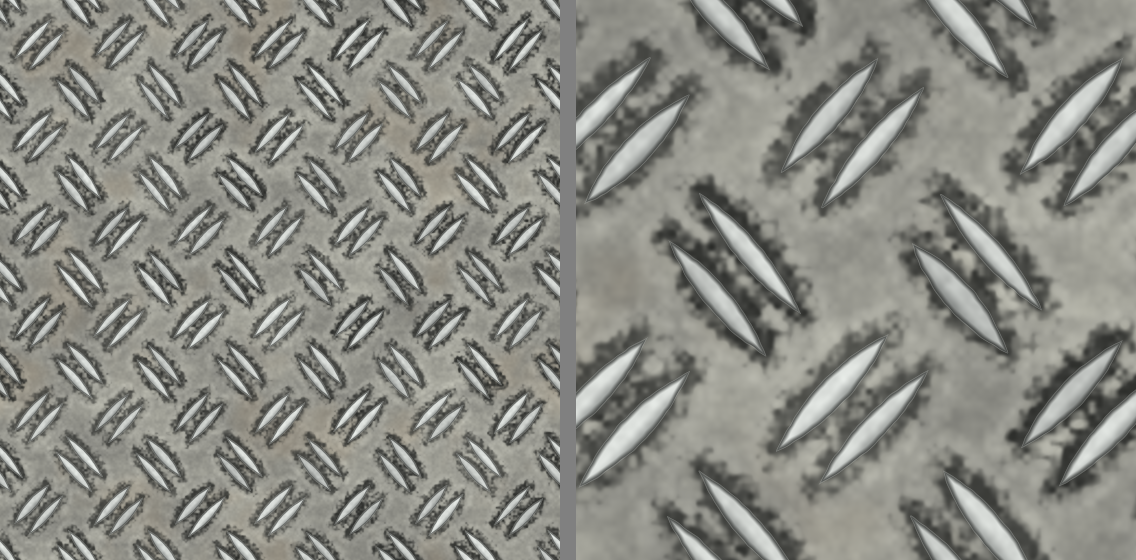
Left, the full canvas; right, a detail of the centre.
Reproduce this texture procedurally as a Shadertoy shader.

```glsl
// Worn steel tread plate: pairs of raised lens-shaped bars in alternating diagonal directions.

const vec2 REPEATS = vec2(7.0, 6.0);        // cells across and down, two bar pairs each
const vec2 RISING_CENTER = vec2(0.49, 0.53);  // pair centres inside a cell
const vec2 FALLING_CENTER = vec2(0.99, 0.02);
const float RISING_ANGLE = 0.84;
const float FALLING_ANGLE = -0.87;
const float BAR_HALF_LENGTH = 0.0465;
const float BAR_HALF_WIDTH = 0.0080;
const float BAR_SPREAD = 0.0160;            // from the pair's axis to each bar
const float GRIME_WIDTH = 0.013;
const float GRIME_STRENGTH = 0.92;

const vec3 STEEL_LOW = vec3(0.46, 0.46, 0.44);
const vec3 STEEL_HIGH = vec3(0.70, 0.70, 0.655);
const vec3 STAIN = vec3(0.60, 0.555, 0.48);
const vec3 GRIME = vec3(0.19, 0.195, 0.185);
const vec3 BAR_EDGE = vec3(0.30, 0.31, 0.30);
const vec3 BAR_SHADE = vec3(0.60, 0.615, 0.605);
const vec3 BAR_LIGHT = vec3(0.83, 0.845, 0.83);

// Integer hash to 0..1
float hash(vec2 cell, float seed) {
    uvec3 v = uvec3(ivec3(vec3(cell, seed))) * 1664525u + 1013904223u;
    v.x += v.y * v.z; v.y += v.z * v.x; v.z += v.x * v.y;
    v ^= v >> 16u;
    v.x += v.y * v.z; v.y += v.z * v.x; v.z += v.x * v.y;
    return float(v.z >> 8u) / 16777216.0;
}

// Value noise that wraps after freq cells
float noise(vec2 uv, vec2 freq, float seed) {
    vec2 p = uv * freq;
    vec2 i = floor(p), f = fract(p);
    f = f * f * (3.0 - 2.0 * f);
    vec2 a = mod(i, freq), b = mod(i + 1.0, freq);
    return mix(mix(hash(a, seed), hash(vec2(b.x, a.y), seed), f.x),
               mix(hash(vec2(a.x, b.y), seed), hash(b, seed), f.x), f.y);
}

float fbm(vec2 uv, float freq, float seed) {
    float sum = 0.0, weight = 0.5;
    for (int k = 0; k < 4; k++) {
        sum += weight * noise(uv, vec2(freq), seed + float(k));
        freq *= 2.0;
        weight *= 0.5;
    }
    return sum / 0.9375;
}

// Signed distance to a pointed lens lying along y
float lensDistance(vec2 p, float halfLength, float halfWidth) {
    p = abs(p);
    float d = 0.5 * (halfLength * halfLength - halfWidth * halfWidth) / halfWidth;
    vec3 c = halfLength * p.x < d * (p.y - halfLength)
        ? vec3(0.0, halfLength, 0.0) : vec3(-d, 0.0, d + halfWidth);
    return length(p - c.xy) - c.z;
}

void mainImage(out vec4 fragColor, in vec2 fragCoord) {
    vec2 uv = fragCoord / iResolution.xy;
    float pixel = 1.0 / iResolution.y;
    float grain = noise(uv, vec2(256.0), 1.0);
    float speckle = 0.6 * noise(uv, vec2(150.0), 2.0) + 0.4 * grain;

    // Mottled ground with faint streaks and warm stains
    float tone = 0.55 * fbm(uv, 14.0, 10.0) + 0.2 * noise(uv, vec2(18.0, 70.0), 20.0)
               + 0.25 * speckle;
    vec3 color = mix(STEEL_LOW, STEEL_HIGH, clamp(0.5 + 1.5 * (tone - 0.5), 0.0, 1.0));
    color = mix(color, STAIN, 0.45 * smoothstep(0.5, 0.8, fbm(uv, 9.0, 30.0)));

    float clean = 1.0, rub = 0.0, cover = 0.0;
    vec3 barColor = BAR_LIGHT;

    for (int kind = 0; kind < 2; kind++) {
        bool rising = kind == 0;
        vec2 p = uv * REPEATS - (rising ? RISING_CENTER : FALLING_CENTER) + 0.5;
        vec2 cell = mod(floor(p), REPEATS);
        vec2 local = (fract(p) - 0.5) / REPEATS;
        float seed = 40.0 + 20.0 * float(kind);

        // Small differences from pair to pair
        local += 0.003 * (vec2(hash(cell, seed), hash(cell, seed + 1.0)) - 0.5);
        float angle = (rising ? RISING_ANGLE : FALLING_ANGLE)
                    + 0.09 * (hash(cell, seed + 2.0) - 0.5);
        float dirt = GRIME_STRENGTH * mix(0.7, 1.0, hash(cell, seed + 3.0));
        vec2 along = vec2(cos(angle), sin(angle));
        vec2 across = vec2(along.y, -along.x);
        float slide = rising ? 0.001 : 0.004;

        for (int bar = 0; bar < 2; bar++) {
            float side = float(2 * bar - 1);
            float vary = hash(cell, seed + 5.0 + float(bar));
            vec2 q = vec2(dot(local, across), dot(local, along))
                   - side * vec2(BAR_SPREAD, slide);
            float halfLength = BAR_HALF_LENGTH * mix(0.93, 1.04, vary);
            float halfWidth = BAR_HALF_WIDTH * mix(0.88, 1.1, hash(cell, seed + 8.0 + float(bar)));
            float d = lensDistance(q, halfLength, halfWidth) + 0.0012 * (speckle - 0.5);

            // Speckled grime, thicker on the upper side
            float reach = lensDistance(q + vec2(0.0018, 0.0), halfLength, halfWidth)
                        + 0.016 * (speckle - 0.5);
            clean *= 1.0 - dirt * (1.0 - smoothstep(0.0, GRIME_WIDTH, reach));
            rub = max(rub, smoothstep(0.008, 0.015, d) * (1.0 - smoothstep(0.015, 0.026, d)));

            // Bevelled bar, bright above its ridge
            vec3 face = mix(BAR_LIGHT, BAR_SHADE, smoothstep(-0.1, 0.9, q.x / halfWidth));
            face = mix(BAR_EDGE, face, smoothstep(0.0, 0.0032, -d));
            face *= mix(0.9, 1.06, vary) + 0.14 * (speckle - 0.5);
            float mask = 1.0 - smoothstep(-pixel, pixel, d);
            barColor = mix(barColor, face, mask);
            cover = max(cover, mask);
        }
    }

    color += 0.045 * rub * (0.4 + speckle);
    color = mix(GRIME + 0.10 * (grain - 0.5), color, clean);
    color = mix(color, barColor, cover);
    fragColor = vec4(clamp(color, 0.0, 1.0), 1.0);
}
```
